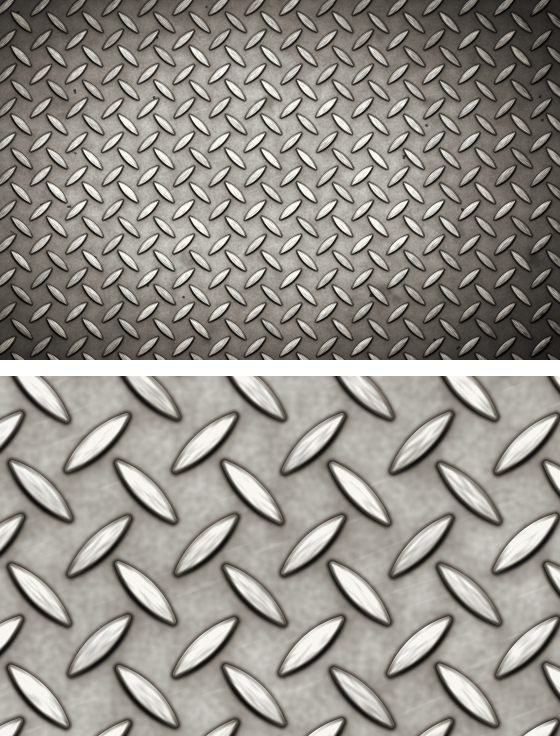
Top: the whole. Bottom: its middle third, enlarged.
Write a Shadertoy shader that draws this texture.

```glsl
// Worn steel tread plate: two interleaved lattices of raised lens-shaped lugs,
// slanted opposite ways, on a smudged sheet. Each lug is a vesica distance
// field shaded by its tilt to a soft overhead lamp; the corners fall dark.

vec2 hash2(vec2 p) {
    vec3 h = fract(p.xyx * vec3(0.1031, 0.1030, 0.0973));
    h += dot(h, h.yzx + 33.33);
    return fract((h.xx + h.yz) * h.zy);
}

float gradientNoise(vec2 p) {
    vec2 i = floor(p), f = fract(p);
    vec2 u = f * f * f * (f * (f * 6.0 - 15.0) + 10.0);
    vec2 e = vec2(0.0, 1.0);
    float a = dot(hash2(i) * 2.0 - 1.0, f);
    float b = dot(hash2(i + e.yx) * 2.0 - 1.0, f - e.yx);
    float c = dot(hash2(i + e.xy) * 2.0 - 1.0, f - e.xy);
    float d = dot(hash2(i + e.yy) * 2.0 - 1.0, f - e.yy);
    return mix(mix(a, b, u.x), mix(c, d, u.x), u.y);
}

float fbm(vec2 p) {
    float sum = 0.0, amp = 1.0;
    for (int i = 0; i < 4; i++) {
        sum += amp * gradientNoise(p);
        p = mat2(1.6, 1.2, -1.2, 1.6) * p + 5.3;
        amp *= 0.5;
    }
    return sum;
}

// Signed distance to a lens with the given half length and half width
float lens(vec2 p, vec2 halfSize) {
    p = abs(p);
    float radius = dot(halfSize, halfSize) / (2.0 * halfSize.y);
    float offset = radius - halfSize.y;
    return (p.x - halfSize.x) * offset > p.y * halfSize.x
        ? length(p - vec2(halfSize.x, 0.0))
        : length(p + vec2(0.0, offset)) - radius;
}

// Lays one lattice of lugs over the plate brightness
float stampLugs(float plate, vec2 p, vec2 origin, float slant, float light) {
    vec2 pitch = vec2(0.0992, 0.0947);
    vec2 id = round((p - origin) / pitch);
    vec2 rnd = hash2(id + 40.0 + slant * 17.0);
    vec2 q = p - origin - id * pitch - 0.003 * (rnd - 0.5);

    // Local frame: along the lug, and across it towards its lower side
    vec2 axis = normalize(vec2(1.0, slant + 0.1 * (rnd.x - 0.5)));
    vec2 across = vec2(axis.y, -axis.x);
    vec2 local = vec2(dot(q, axis), dot(q, across));
    float d = lens(local, vec2(0.0365, 0.0074 + 0.001 * rnd.y)) - 0.0031;

    // Tight dark outline and a wider contact shadow, heavier below the lug
    float tilt = clamp(local.y / 0.011, -1.0, 1.0);
    float gap = max(d, 0.0);
    float outline = (0.66 + 0.2 * tilt) * exp(-gap * gap / 0.000007);
    float shadow = (0.24 + 0.14 * tilt) * exp(-gap / 0.006);
    plate *= (1.0 - outline) * (1.0 - shadow);

    // Polished face with streaks, a worn lower tail and a dark bevel
    float lit = tilt * dot(across, vec2(0.6, 1.0) - p);
    float streak = gradientNoise(local * vec2(60.0, 330.0) + id * 7.3);
    float face = 0.34 + 0.90 * light + 0.26 * lit + 0.26 * streak - 0.16 * rnd.x;
    face += 2.6 * local.x * sign(slant);
    float bevel = smoothstep(-0.0046, -0.0008, d);
    face *= 1.0 - bevel * clamp(0.6 - 0.45 * lit + 0.2 * tilt, 0.15, 0.92);

    float aa = 0.6 / iResolution.y;
    return mix(plate, min(face, 0.97), smoothstep(aa, -aa, d));
}

void mainImage(out vec4 fragColor, in vec2 fragCoord) {
    vec2 uv = fragCoord / iResolution.xy;
    vec2 p = fragCoord / iResolution.y;

    // Lamp falloff over the sheet
    float radial = length(uv - vec2(0.44, 0.51));
    float light = 0.715 - 0.57 * smoothstep(0.2, 0.76, radial);

    // Smudges, fine grain and brushed scratches
    float smudge = fbm(p * 5.0 + 3.0);
    float plate = light * (1.0 + 0.13 * smudge + 0.17 * fbm(p * 28.0));
    vec2 brushed = mat2(0.94, -0.34, 0.34, 0.94) * p;
    float scratch = gradientNoise(brushed * vec2(14.0, 170.0));
    plate += 0.06 * light * smoothstep(0.2, 0.5, scratch);
    plate += 0.13 * light * gradientNoise(p * 140.0);

    // Sparse stains and pits, one candidate per grid cell
    vec2 cell = floor(p * 13.0);
    vec2 rnd = hash2(cell + 9.0);
    vec2 toPit = fract(p * 13.0) - 0.25 - 0.5 * rnd;
    float pit = length(toPit) + 0.12 * gradientNoise(p * 110.0);
    float present = step(0.87, hash2(cell + 71.0).x);
    plate *= 1.0 - 0.6 * present * smoothstep(0.09, 0.02, pit);
    plate *= 1.0 - 0.25 * smoothstep(0.3, 0.7, fbm(p * 9.0 + 20.0));

    float value = stampLugs(plate, p, vec2(0.610, 0.605), 0.95, light);
    value = stampLugs(value, p, vec2(0.6545, 0.5593), -1.0, light);

    // Warm greys that turn neutral in the highlights
    vec3 tint = mix(vec3(1.04, 0.97, 0.90), vec3(1.0, 0.995, 0.975),
                    smoothstep(0.3, 0.9, value));
    fragColor = vec4(clamp(value, 0.0, 1.0) * tint, 1.0);
}
```
